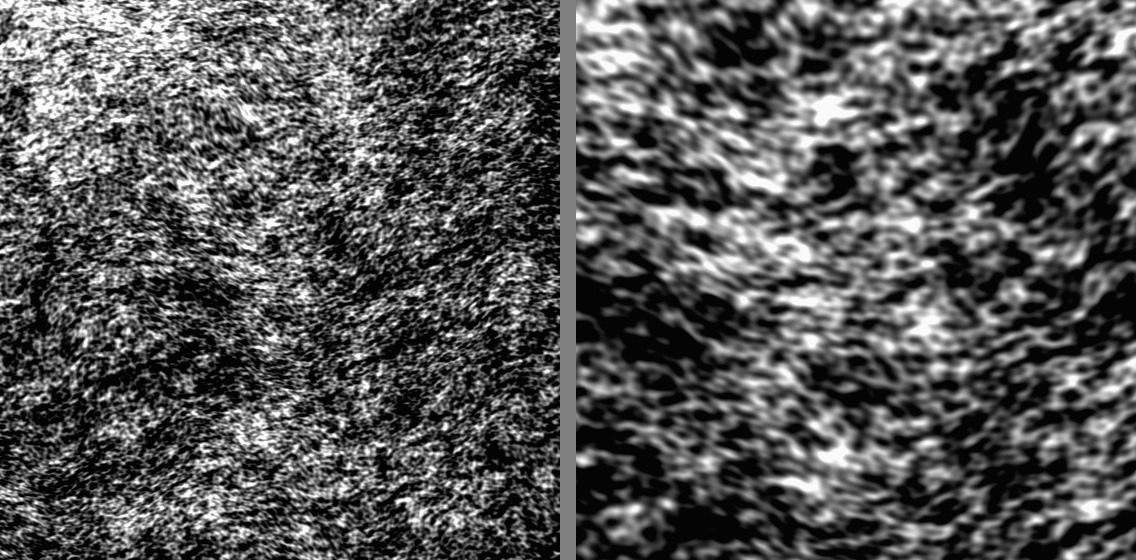
Left, the full canvas; right, a detail of the centre.
This texture is drawn by a WebGL 1 fragment shader. Its source:

```glsl
precision highp float;

// Coarse monochrome grain, like rough stone or fur under raking light.
// Layers of stretched gradient noise follow a gently bent, tilted flow;
// broad glows and soft patches shift the tone before it is clipped.

uniform vec2 u_resolution;

const float NOISE_DEVIATION = 0.216; // scales gradient noise to unit spread
const float FLOW_SLOPE = 0.2;
const float TAU = 6.2831853;

float hash(vec2 cell) {
  vec3 q = fract(vec3(cell.xyx) * vec3(0.1031, 0.1030, 0.0973));
  q += dot(q, q.yzx + 33.33);
  return fract((q.x + q.y) * q.z);
}

vec2 gradient(vec2 cell) {
  float angle = TAU * hash(cell);
  return vec2(cos(angle), sin(angle));
}

// Gradient noise with zero mean and roughly unit deviation
float noise(vec2 p) {
  vec2 cell = floor(p);
  vec2 f = p - cell;
  vec2 fade = f * f * f * (f * (f * 6.0 - 15.0) + 10.0);
  vec2 right = vec2(1.0, 0.0);
  vec2 up = vec2(0.0, 1.0);
  float bottom = mix(dot(gradient(cell), f),
                     dot(gradient(cell + right), f - right), fade.x);
  float top = mix(dot(gradient(cell + up), f - up),
                  dot(gradient(cell + 1.0), f - 1.0), fade.x);
  return mix(bottom, top, fade.y) / NOISE_DEVIATION;
}

// One noise layer with its own stretch and offset
float layer(vec2 p, vec2 frequency, float seed) {
  return noise(p * frequency + seed * vec2(17.31, 29.73));
}

vec2 rotate(vec2 p, float angle) {
  float c = cos(angle);
  float s = sin(angle);
  return vec2(c * p.x - s * p.y, s * p.x + c * p.y);
}

float glow(vec2 p, vec2 center, float radius) {
  vec2 d = (p - center) / radius;
  return exp(-dot(d, d));
}

// Coordinates along and across the bent grain direction
vec2 flowSpace(vec2 p) {
  float bend = 0.022 * layer(p, vec2(2.3), 1.0)
             + 0.0025 * layer(p, vec2(11.0), 2.0);
  return vec2(p.x + FLOW_SLOPE * p.y, p.y - FLOW_SLOPE * p.x + bend);
}

// Large-scale light: bright upper left, low patch, dim left and right edge
float broadLight(vec2 p) {
  float light = 1.35 * glow(p, vec2(0.24, 0.98), 0.36);
  light += 0.6 * glow(p, vec2(0.48, 0.16), 0.14);
  light -= 0.4 * glow(p, vec2(0.1, 0.36), 0.2);
  light -= 0.5 * smoothstep(0.88, 1.0, p.x);
  return light - 0.2;
}

// Soft patches, streaks and fine specks
float grain(vec2 p, vec2 flow) {
  float patches = 0.32 * layer(flow, vec2(6.0, 9.0), 3.0);
  float clumps = 0.3 * layer(flow, vec2(13.0, 23.0), 4.0);
  float streaks = 0.42 * layer(flow, vec2(25.0, 58.0), 5.0)
                + 0.56 * layer(flow, vec2(54.0, 104.0), 6.0);
  float specks = 0.5 * layer(rotate(flow, 0.35), vec2(112.0, 162.0), 7.0);
  return patches + clumps + streaks + specks;
}

// Maps a unit-spread value to grey, with deep clipped blacks
float toneCurve(float z) {
  float tone = 0.305 + 0.28 * z + 0.02 * z * z;
  return clamp(tone, 0.015, 0.98);
}

void main() {
  vec2 p = gl_FragCoord.xy / u_resolution;
  float value = broadLight(p) + grain(p, flowSpace(p));
  gl_FragColor = vec4(vec3(toneCurve(value)), 1.0);
}
```
